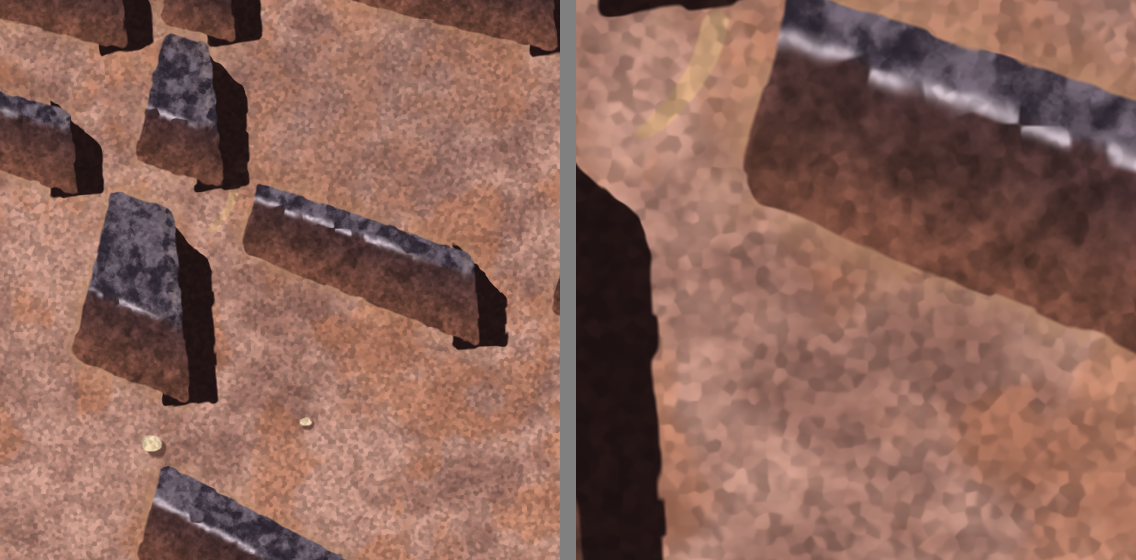
Left, the full canvas; right, a detail of the centre.
Give the GLSL for this texture, as a WebGL 2 fragment shader.

```glsl
#version 300 es
precision highp float;
// Rusty tread plate: raised bars and upright studs with worn, shiny creases
// and hard shadows. Every piece is one sheared, tapered block, set out in rows
// that shrink with distance; smoothed cellular noise gives the rust and wear.
uniform vec2 u_resolution;
out vec4 outColor;

vec2 hash2(vec2 p) {
  vec3 q = fract(vec3(p.xyx) * vec3(0.1031, 0.103, 0.0973));
  q += dot(q, q.yzx + 33.33);
  return fract((q.xx + q.yz) * q.zy);
}

// Cellular noise: each cell's random tone, blended by closeness.
float cells(vec2 p) {
  vec2 base = floor(p);
  float sum = 0.0, total = 0.0;
  for (int y = -1; y <= 1; y++)
    for (int x = -1; x <= 1; x++) {
      vec2 id = base + vec2(x, y);
      vec2 away = id + hash2(id) - p;
      float weight = exp(-7.0 * dot(away, away));
      sum += weight * hash2(id + 71.0).x;
      total += weight;
    }
  return sum / total;
}

float layers(vec2 p) {
  float sum = 0.0, gain = 0.5;
  for (int i = 0; i < 4; i++) {
    sum += gain * cells(p);
    p = mat2(1.6, 1.2, -1.2, 1.6) * p + 5.3;
    gain *= 0.55;
  }
  return sum;
}

// Quad from two pairs of edge distances, with rounded corners.
float rounded(vec2 edge, float r) {
  edge += r;
  return min(max(edge.x, edge.y), 0.0) + length(max(edge, 0.0)) - r;
}

float cover(float d) {
  float soft = 0.0012 + 0.7 / u_resolution.y;
  return 1.0 - smoothstep(-soft, soft, d);
}

vec3 rustPlate(vec2 p, float grain) {
  float broad = layers(p * 5.0);
  float patches = layers(p * vec2(17.0, 23.0) + 9.0);
  vec3 c = mix(vec3(0.53, 0.37, 0.33), vec3(0.75, 0.57, 0.51),
               smoothstep(0.2, 0.72, 0.45 * broad + 0.55 * patches));
  c = mix(c, vec3(0.70, 0.45, 0.33), 0.55 * smoothstep(0.45, 0.7, layers(p * 9.0 + 31.0)));
  // Greyer, trodden area toward the far right
  float trodden = 1.0 - smoothstep(0.08, 0.3, length((p - vec2(0.68, 0.2)) * vec2(0.8, 1.2)));
  c = mix(c, vec3(0.56, 0.42, 0.39), 0.4 * trodden);
  return c * (0.84 + 0.32 * grain);
}

void main() {
  vec2 p = gl_FragCoord.xy / u_resolution;
  p.y = 1.0 - p.y; // depth runs down from the far edge
  float grain = cells(p * 150.0);
  float fleck = layers(p * 48.0);
  vec3 color = rustPlate(p, grain);
  vec2 ragged = p + 0.006 * (vec2(cells(p * 55.0), cells(p * 55.0 + 17.0)) - 0.5);

  for (int i = 0; i < 9; i++) {
    // Placement: three studs, three middle bars, two left bars, one right bar
    vec2 corner, size;
    float slope, crease;
    if (i < 3) {
      float k = float(i);
      corner = vec2(0.126 + k * (0.145 - 0.033 * k), 0.638 - k * (0.408 - 0.054 * k));
      size = vec2(0.215, 0.325) * (1.0 - k * (0.32 - 0.07 * k));
      slope = 0.39 - 0.05 * k;
      crease = 0.4;
    } else {
      float j = float(i - 4);
      float side = float(i - 6);
      corner = vec2(0.43 + 0.186 * j, 0.449 - j * (0.5 - 0.05 * j));
      size = vec2(0.43 - 0.05 * j, 0.135 * (1.0 - j * (0.25 - 0.2 * j)));
      crease = 0.76 + 0.12 * min(j, 0.0);
      if (i > 5) {
        corner = i == 8 ? vec2(0.983, 0.555) : vec2(-0.24 + 0.088 * side, 0.226 - 0.23 * side);
        size = vec2(0.38, 0.125);
        crease = 0.76;
      }
      slope = 0.25 + 0.33 * corner.y;
    }

    // Local frame: x along the foot of the block, y above it is negative
    vec2 q = ragged - corner;
    q.y -= slope * q.x;
    float height = size.y + 0.06 * q.x;
    float right = size.x + 0.1 * q.y;
    vec2 edge = vec2(max(-0.23 * q.y - q.x, q.x - right), max(-height - q.y, q.y));
    float body = rounded(edge, 0.014);

    // Pale dust gathered around the foot
    float dust = exp(-max(body, 0.0) * 65.0) * smoothstep(0.25, 0.6, fleck);
    color = mix(color, vec3(0.73, 0.55, 0.42), 0.65 * dust);

    // Cast shadow, falling to the right
    float past = q.x - size.x;
    vec2 shade = vec2(max(-past - 0.05, past - 0.047 - 0.04 * q.y),
                      max(0.7 * past - 0.85 * height - q.y, q.y + 0.45 * past));
    color = mix(color, vec3(0.13, 0.075, 0.075) * (0.85 + 0.3 * grain), cover(rounded(shade, 0.008)));

    // Rusty front face, blue-grey worn top face
    float rise = -q.y / height;
    vec3 front = mix(vec3(0.43, 0.27, 0.22), vec3(0.27, 0.18, 0.18), smoothstep(0.0, crease, rise));
    front *= 0.65 + 0.7 * fleck;
    vec3 top = mix(vec3(0.19, 0.16, 0.20), vec3(0.42, 0.37, 0.42), smoothstep(0.25, 0.75, fleck));
    vec3 face = mix(front, top, smoothstep(-0.05, 0.05, rise - crease));

    // Broken glint on the crease, scuffed right shoulder
    float along = q.x / size.x;
    float glint = exp(-pow((rise - crease) * height / 0.0065, 2.0));
    glint *= smoothstep(0.25, 0.6, cells(p * 42.0 + 3.0)) * (1.0 - smoothstep(0.6, 0.85, along));
    face = mix(face, vec3(0.78, 0.72, 0.76), 0.9 * glint);
    float shoulder = exp(-abs(right - q.x - 0.012) * 130.0) * smoothstep(crease - 0.15, crease + 0.1, rise);
    face = mix(face, vec3(0.52, 0.45, 0.45), 0.7 * shoulder * smoothstep(0.3, 0.6, fleck));
    face *= 0.85 + 0.3 * grain;
    color = mix(color, face, cover(body));
  }

  // Two loose pebbles, each with a small shadow
  for (int i = 0; i < 2; i++) {
    float k = float(i);
    vec2 q = ragged - vec2(0.273 + 0.273 * k, 0.792 - 0.037 * k);
    float r = 0.017 - 0.008 * k;
    color = mix(color, vec3(0.30, 0.19, 0.16), 0.7 * cover(length(q - 0.5 * r) - r));
    color = mix(color, vec3(0.90, 0.80, 0.66) * (0.85 + 0.25 * grain), cover(length(q * vec2(1.0, 1.2)) - r));
  }

  // Curled chip of dry debris
  vec2 chip = p - vec2(0.396, 0.378);
  chip.x += 0.6 * chip.y - 0.009 * cos(chip.y * 45.0);
  chip.y -= clamp(chip.y, -0.03, 0.03);
  color = mix(color, vec3(0.78, 0.61, 0.47) * (0.8 + 0.35 * grain), cover(length(chip) - 0.008));

  outColor = vec4(color, 1.0);
}
```
